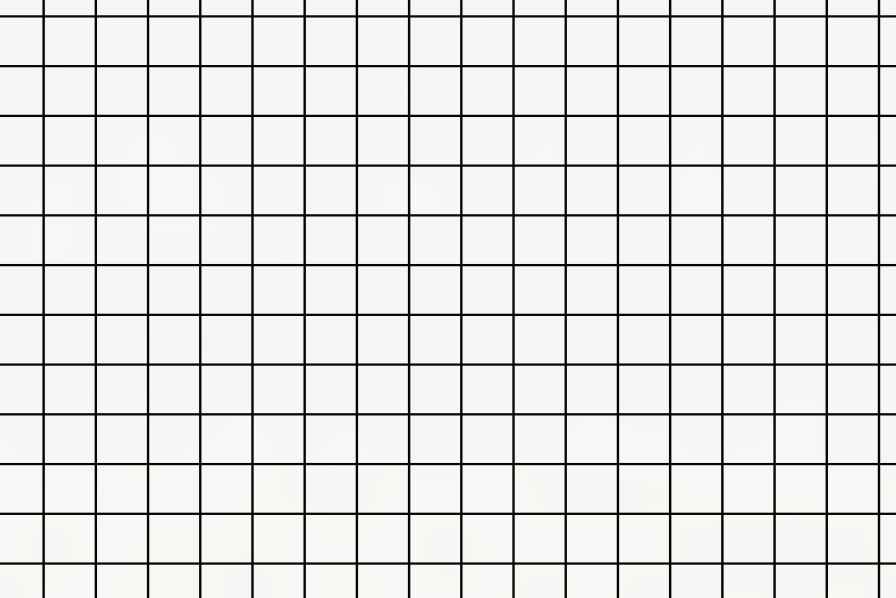
Reproduce this pattern procedurally as a Shadertoy shader.

```glsl
// Thin black grid of near-square cells on warm off-white paper.

// Positions and sizes are fractions of the canvas width (x) and height (y).
const vec2 CELL_SIZE = vec2(0.05827, 0.08318);
const vec2 FIRST_LINE = vec2(0.0487, 0.0576);
const vec2 LINE_WIDTH = vec2(0.00267, 0.0038);
const float WIDTH_VARIATION = 0.05;

const vec3 PAPER = vec3(0.968, 0.964, 0.960);
const vec3 INK = vec3(0.025, 0.025, 0.02);
const vec3 MIDDLE_TINT = vec3(0.002, -0.002, 0.003);
const vec3 LOWER_TINT = vec3(0.000, 0.003, -0.002);
const vec2 MOTTLE_SCALE = vec2(18.0, 12.0);
const float MOTTLE_STRENGTH = 0.004;

float hash(vec2 p) {
    vec3 q = fract(p.xyx * 0.1031);
    q += dot(q, q.yzx + 33.33);
    return fract((q.x + q.y) * q.z);
}

float valueNoise(vec2 p) {
    vec2 cell = floor(p);
    vec2 t = fract(p);
    t = t * t * (3.0 - 2.0 * t);
    float low = mix(hash(cell), hash(cell + vec2(1.0, 0.0)), t.x);
    float high = mix(hash(cell + vec2(0.0, 1.0)), hash(cell + 1.0), t.x);
    return mix(low, high, t.y);
}

// Share of each pixel covered by the nearest vertical (x) and horizontal (y) line.
vec2 lineCoverage(vec2 uv, vec2 pixel) {
    vec2 grid = (uv - FIRST_LINE) / CELL_SIZE;
    vec2 index = round(grid);
    vec2 offset = (grid - index) * CELL_SIZE;
    vec2 variation = vec2(hash(vec2(index.x, 3.0)), hash(vec2(7.0, index.y))) - 0.5;
    vec2 halfWidth = 0.5 * LINE_WIDTH * (1.0 + WIDTH_VARIATION * variation);
    vec2 upper = min(offset + 0.5 * pixel, halfWidth);
    vec2 lower = max(offset - 0.5 * pixel, -halfWidth);
    return clamp((upper - lower) / pixel, 0.0, 1.0);
}

// Off-white with a barely visible drift in tone.
vec3 paperColor(vec2 uv) {
    float middle = 1.0 - smoothstep(0.0, 0.25, abs(uv.y - 0.66));
    float bottom = 1.0 - smoothstep(0.1, 0.5, uv.y);
    float mottle = valueNoise(uv * MOTTLE_SCALE) - 0.5;
    return PAPER + MIDDLE_TINT * middle + LOWER_TINT * bottom + MOTTLE_STRENGTH * mottle;
}

void mainImage(out vec4 fragColor, in vec2 fragCoord) {
    vec2 uv = fragCoord / iResolution.xy;
    vec2 coverage = lineCoverage(uv, 1.0 / iResolution.xy);

    // Union of the two line families, so crossings do not darken twice.
    float ink = 1.0 - (1.0 - coverage.x) * (1.0 - coverage.y);
    fragColor = vec4(mix(paperColor(uv), INK, ink), 1.0);
}
```
